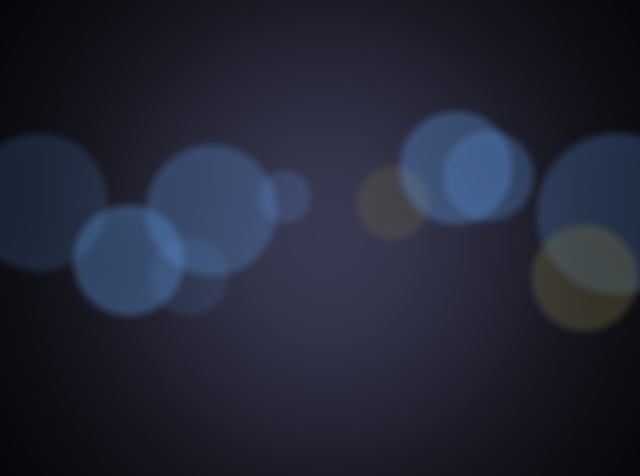
This background is drawn by a Shadertoy shader. Its source:

```glsl
// Soft translucent bokeh discs, cool blue with two warm ones, drifting across
// a dark indigo backdrop. An elliptical gaussian glow lights the backdrop;
// a loop then blends each blurred disc over it.

// Coverage of a blurred disc, slightly denser toward its rim.
float bokeh(vec2 p, vec2 centre, float radius) {
    float d = length(p - centre);
    float rim = min(d / radius, 1.0);
    return (1.0 - smoothstep(radius - 0.018, radius + 0.012, d)) * (0.90 + 0.10 * rim * rim);
}

void mainImage(out vec4 fragColor, in vec2 fragCoord) {
    // Height units, with x measured from the middle of the canvas
    vec2 p = vec2(fragCoord.x - 0.5 * iResolution.x, fragCoord.y) / iResolution.y;

    // Backdrop glow, fading faster sideways than vertically
    vec2 q = 2.0 * fragCoord / iResolution.xy - vec2(1.02, 1.0);
    float glow = exp(-1.55 * q.x * q.x - 0.75 * q.y * q.y);
    vec3 color = vec3(0.006, 0.006, 0.010) + vec3(0.212, 0.212, 0.305) * glow;

    // Discs: centre x, centre y, radius, opacity (negative means warm)
    vec4 discs[10] = vec4[10](
        vec4(-0.591, 0.575, 0.147, 0.18),
        vec4(-0.228, 0.558, 0.140, 0.31),
        vec4(-0.274, 0.419, 0.084, 0.14),
        vec4(-0.402, 0.453, 0.119, 0.38),
        vec4(-0.074, 0.586, 0.057, 0.23),
        vec4( 0.154, 0.574, 0.079, -0.25),
        vec4( 0.286, 0.647, 0.121, 0.37),
        vec4( 0.354, 0.630, 0.097, 0.31),
        vec4( 0.625, 0.551, 0.172, 0.26),
        vec4( 0.556, 0.416, 0.114, -0.34));

    for (int i = 0; i < 10; i++) {
        vec4 disc = discs[i];
        vec3 tint = disc.w < 0.0 ? vec3(0.50, 0.47, 0.27) : vec3(0.36, 0.58, 0.86);
        color = mix(color, tint, abs(disc.w) * bokeh(p, disc.xy, disc.z));
    }

    fragColor = vec4(color, 1.0);
}
```
